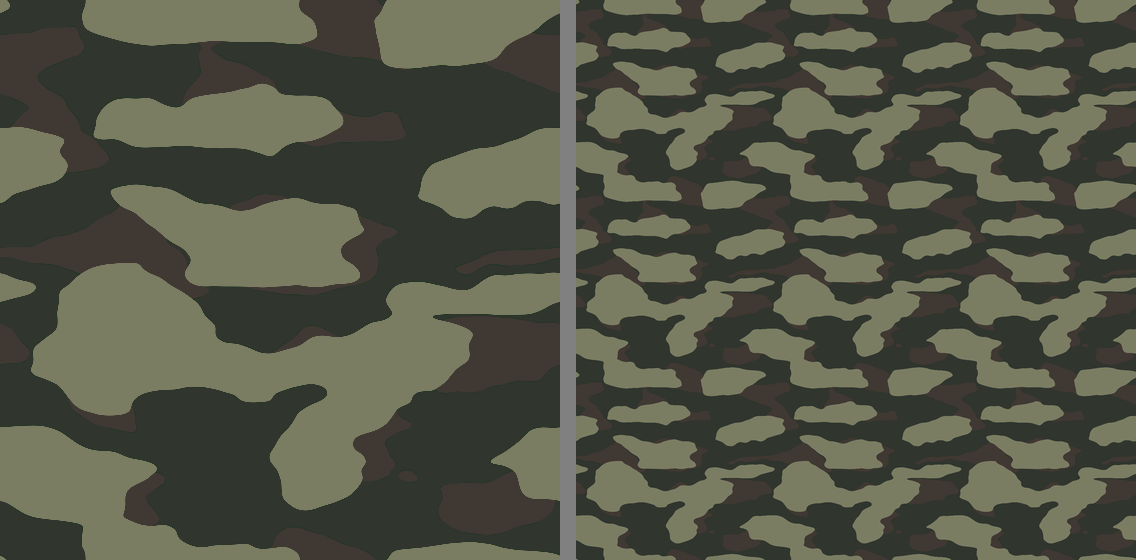
Left, the tile; right, the same tile 3 across and 3 down.
Reproduce this pattern procedurally as a WebGL 1 fragment shader.

```glsl
precision highp float;
uniform vec2 u_resolution;

#define KHAKI vec3(0.482, 0.490, 0.390)
#define DARK_GREEN vec3(0.188, 0.208, 0.180)
#define BROWN vec3(0.252, 0.220, 0.198)
#define RIM_GREEN vec3(0.150, 0.208, 0.150)
#define PATCH_WAVES vec2(2.0, 4.4)   // typical patches per tile, across and up
#define BROWN_WAVES vec2(2.6, 5.4)
#define PATCH_LEVEL -0.07            // normal quantile: share that is covered
#define BROWN_LEVEL 0.36             // a quarter of the covered area is brown
#define EDGE_BIAS 0.4                // draws brown towards the patch borders
#define RIM_WIDTH 0.002
#define SHARPNESS 2.5
#define SEED 3.0

const float TAU = 6.2831853;

vec2 hash2(vec2 p) {
  vec2 q = vec2(dot(p, vec2(127.1, 311.7)), dot(p, vec2(269.5, 183.3)));
  return fract(sin(q + SEED * 17.3) * 43758.55);
}

// The half offset keeps whole cells exact when division is not
vec2 wrapCell(vec2 cell, vec2 cells) {
  return floor(mod(cell + 0.5, cells));
}

// Two-channel value noise in -0.5..0.5 that wraps after the given cells
vec2 wrapNoise(vec2 uv, vec2 cells) {
  vec2 p = uv * cells;
  vec2 i = floor(p);
  vec2 f = p - i;
  f = f * f * f * (f * (f * 6.0 - 15.0) + 10.0);
  vec2 lo = wrapCell(i, cells);
  vec2 hi = wrapCell(i + 1.0, cells);
  vec2 bottom = mix(hash2(lo), hash2(vec2(hi.x, lo.y)), f.x);
  vec2 top = mix(hash2(vec2(lo.x, hi.y)), hash2(hi), f.x);
  return mix(bottom, top, f.y) - 0.5;
}

// Strength of a wave near the ellipse of preferred frequencies
float ringWeight(vec2 k, vec2 radius) {
  float d = (length(k / radius) - 1.0) / 0.42;
  return exp(-d * d);
}

// Signed fields: x is positive in patches, y is positive in brown
vec2 camoFields(vec2 uv) {
  // Sideways drift pulls fingers out of the patches, finer layers add bumps
  vec2 p = uv + wrapNoise(uv, vec2(5.0, 10.0)) * vec2(0.15, 0.055)
              + wrapNoise(uv, vec2(11.0, 20.0)) * vec2(0.075, 0.027)
              + wrapNoise(uv, vec2(23.0, 33.0)) * vec2(0.024, 0.011);
  vec2 sum = vec2(0.0);
  vec2 power = vec2(0.0);
  // Whole-number waves with random phases, scaled to unit variance
  for (int ky = 0; ky <= 8; ky++) {
    for (int kx = -4; kx <= 4; kx++) {
      vec2 k = vec2(float(kx), float(ky));
      vec2 w = vec2(ringWeight(k, PATCH_WAVES), ringWeight(k, BROWN_WAVES));
      sum += w * cos(TAU * (dot(k, p) + hash2(k + 41.0)));
      power += 0.5 * w * w;
    }
  }
  vec2 n = sum / sqrt(power);
  return vec2(n.x - PATCH_LEVEL, n.y - EDGE_BIAS * n.x - BROWN_LEVEL);
}

void main() {
  vec2 uv = gl_FragCoord.xy / u_resolution;
  float pixel = 1.0 / min(u_resolution.x, u_resolution.y);

  // Divide by the slope to turn the fields into distances
  const float STEP = 0.001;
  vec2 field = camoFields(uv);
  vec2 dx = (camoFields(uv + vec2(STEP, 0.0)) - field) / STEP;
  vec2 dy = (camoFields(uv + vec2(0.0, STEP)) - field) / STEP;
  vec2 dist = field / max(sqrt(dx * dx + dy * dy), vec2(0.5));
  vec2 cover = clamp(0.5 + SHARPNESS * dist / pixel, 0.0, 1.0);

  // Faint rim along the borders of the green, broken into dashes
  float border = min(abs(dist.x), abs(dist.y));
  float rim = 1.0 - smoothstep(0.5 * RIM_WIDTH, 1.5 * RIM_WIDTH, border);
  rim *= smoothstep(-0.15, 0.05, wrapNoise(uv, vec2(80.0)).x);
  vec3 green = mix(DARK_GREEN, RIM_GREEN, rim);

  vec3 patches = mix(green, BROWN, cover.y);
  gl_FragColor = vec4(mix(KHAKI, patches, cover.x), 1.0);
}
```
